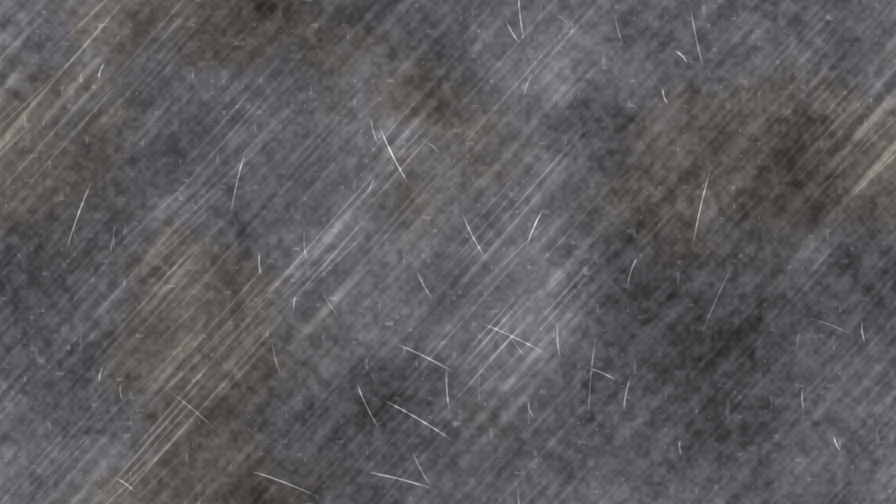
Give the GLSL for this texture, as a Shadertoy shader.

```glsl
// Worn brushed steel: cloudy grey metal with dark stains and faint rust,
// fine diagonal brush lines, and scattered bright scratches. All noise lives
// on wrapping lattices, and the diagonals use whole-number shears, so it tiles.

#define CANVAS vec2(16.0, 9.0)   // size of the tile in its own units
#define BASE_GREY 0.358
#define CLOUD_DEPTH 0.30
#define STAIN_DEPTH 0.048
#define BRUSH_DEPTH 0.10
#define SHINE_LINES 0.19
#define GRAIN_DEPTH 0.15
#define SCRATCH_COUNT 52
#define SCRATCH_LIGHT 0.34
#define SCRATCH_WIDTH 0.017
#define COOL_TINT vec3(1.0, 0.985, 1.03)
#define RUST_TINT vec3(1.04, 0.985, 0.92)

float hash(vec3 p) {
    p = fract(p * 0.1031);
    p += dot(p, p.zyx + 31.32);
    return fract((p.x + p.y) * p.z);
}

// Value noise on a lattice that wraps after "cells" steps
float noise(vec2 uv, vec2 cells, float seed) {
    vec2 p = uv * cells;
    vec2 i = floor(p);
    vec2 f = p - i;
    f = f * f * (3.0 - 2.0 * f);
    vec2 a = mod(i, cells);
    vec2 b = mod(i + 1.0, cells);
    float low = mix(hash(vec3(a, seed)), hash(vec3(b.x, a.y, seed)), f.x);
    float high = mix(hash(vec3(a.x, b.y, seed)), hash(vec3(b, seed)), f.x);
    return mix(low, high, f.y);
}

float fbm(vec2 uv, vec2 cells, float seed) {
    float sum = 0.0, total = 0.0, weight = 1.0;
    for (int k = 0; k < 5; k++) {
        sum += weight * noise(uv, cells, seed + float(k) * 17.0);
        total += weight;
        weight *= 0.58;
        cells *= 2.0;
    }
    return sum / total;
}

// Tapered straight scratches in loose clusters, measured on the torus
float scratches(vec2 p, float pixel) {
    float light = 0.0;
    for (int i = 0; i < SCRATCH_COUNT; i++) {
        float id = float(i);
        float group = floor(id / 4.0);
        vec2 centre = CANVAS * vec2(hash(vec3(group, 3.0, 71.0)), hash(vec3(group, 8.0, 72.0)));
        centre += 5.0 * (vec2(hash(vec3(id, 1.0, 73.0)), hash(vec3(id, 2.0, 74.0))) - 0.5);
        float turn = hash(vec3(id, 5.0, 75.0)) - 0.5;
        float angle = hash(vec3(id, 6.0, 76.0)) < 0.68 ? 1.62 + turn * 1.1 : -0.5 + turn * 0.6;
        float size = hash(vec3(id, 7.0, 77.0));
        float halfLength = mix(0.16, 0.85, size * size);
        vec2 dir = vec2(cos(angle), sin(angle));
        vec2 d = p - centre;
        d -= CANVAS * round(d / CANVAS);
        float along = dot(d, dir) / halfLength;
        float across = abs(dot(d, vec2(-dir.y, dir.x)) + 0.03 * along * along);
        float taper = 1.0 - smoothstep(0.35, 1.0, abs(along));
        float line = clamp((SCRATCH_WIDTH - across) / pixel + 0.5, 0.0, 1.0);
        light = max(light, line * taper * mix(0.35, 1.0, hash(vec3(id, 9.0, 78.0))));
    }
    return light;
}

void mainImage(out vec4 fragColor, in vec2 fragCoord) {
    vec2 uv = fragCoord / iResolution.xy;
    vec2 p = uv * CANVAS;
    float pixel = CANVAS.y / iResolution.y;

    // Broad clouds, ragged stains and rust
    vec2 warp = vec2(fbm(uv, CANVAS, 1.0), fbm(uv, CANVAS, 2.0)) - 0.5;
    vec2 ragged = uv + warp * vec2(0.05, 0.09);
    float cloud = fbm(ragged, vec2(5.0, 3.0), 3.0);
    float stain = smoothstep(0.48, 0.58, fbm(ragged, vec2(6.0, 4.0), 5.0));
    float crumbs = smoothstep(0.50, 0.68, fbm(ragged, CANVAS * 3.0, 7.0));
    float rust = smoothstep(0.50, 0.68, fbm(ragged, vec2(4.0, 3.0), 9.0));

    // Two unimodular shears: x runs across the brush lines, y along them
    vec2 steep = vec2(2.0 * uv.x - uv.y, uv.x);
    vec2 shallow = vec2(5.0 * uv.x - 3.0 * uv.y, 2.0 * uv.x - uv.y);
    float band = noise(steep, vec2(5.0, 5.0), 11.0);
    float fine = noise(steep, vec2(100.0, 11.0), 12.0);
    float broad = noise(steep, vec2(42.0, 7.0), 13.0);
    float crossing = noise(shallow, vec2(37.0, 26.0), 14.0);
    float shine = smoothstep(0.40, 0.72, 0.55 * cloud + 0.45 * band);
    float hairs = 0.6 * smoothstep(0.55, 0.98, fine) + 0.4 * smoothstep(0.6, 0.98, crossing);

    // Pitted grain and tiny bright flecks
    float grain = 0.5 * noise(uv, CANVAS * 14.0, 21.0) + 0.5 * noise(uv, CANVAS * 7.0, 22.0);
    float fleck = smoothstep(0.86, 1.0, noise(uv, CANVAS * 9.0, 23.0));

    float grey = BASE_GREY + CLOUD_DEPTH * (cloud - 0.5);
    grey -= STAIN_DEPTH * stain * (0.6 + 0.9 * crumbs) + 0.02 * rust;
    grey += BRUSH_DEPTH * (0.5 * fine + 0.3 * broad + 0.2 * crossing - 0.5);
    grey += (0.04 + SHINE_LINES * shine) * hairs * (1.0 - 0.45 * stain) + 0.035 * shine;
    grey += GRAIN_DEPTH * (grain - 0.5) + 0.10 * fleck;

    vec3 color = grey * mix(COOL_TINT, RUST_TINT, rust * 0.85);
    color += SCRATCH_LIGHT * scratches(p, pixel) * (0.55 + 0.7 * grain);
    fragColor = vec4(clamp(color, 0.0, 1.0), 1.0);
}
```
